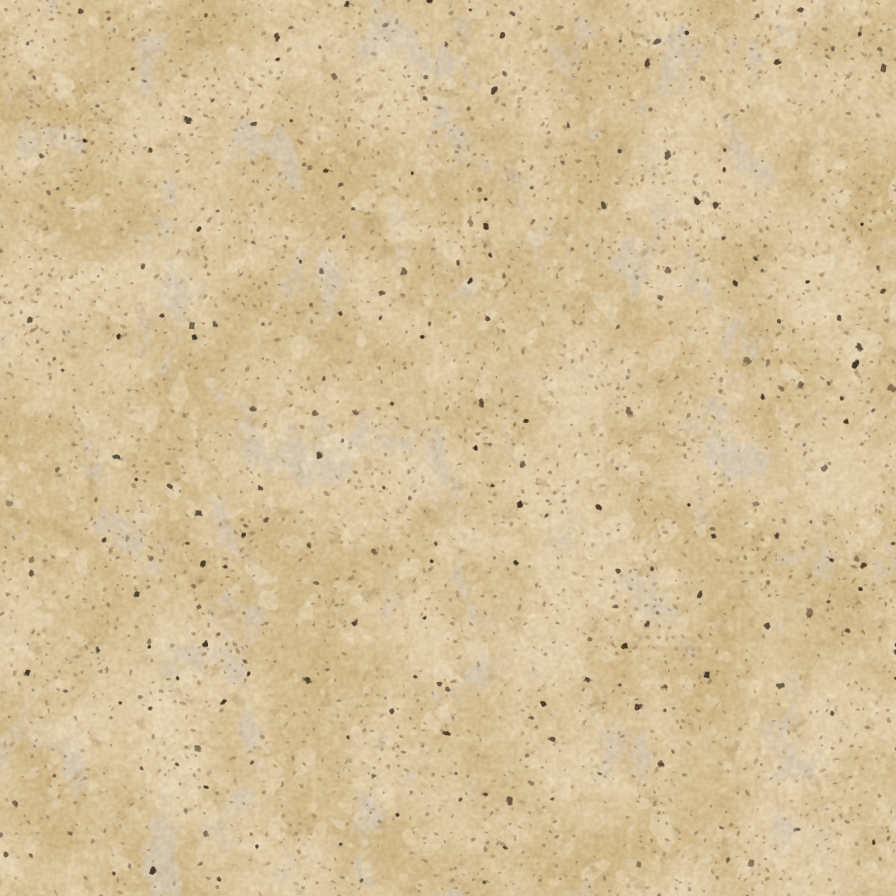
Write a three.js fragment shader that draws this texture.

```glsl
varying vec2 vUv;

#define PATCH_SCALE 7.0
#define PATCH_ROUGHNESS 0.62
#define CLOUD_SCALE 13.0
#define FLAKE_CELLS 24.0
#define CHIP_CELLS 48.0
#define SPECK_CELLS 95.0
#define PIT_CELLS 32.0
#define EDGE 0.0011
#define GRIT 0.055

const vec3 GOLD = vec3(0.815, 0.718, 0.535);
const vec3 CREAM = vec3(0.880, 0.803, 0.664);
const vec3 GREY = vec3(0.825, 0.775, 0.695);
const vec3 PALE = vec3(0.905, 0.845, 0.725);
const vec3 OCHRE = vec3(0.740, 0.635, 0.460);
const vec3 BROWN = vec3(0.500, 0.400, 0.275);
const vec3 PIT = vec3(0.200, 0.150, 0.100);

vec2 hash2(vec2 p) {
  vec3 q = fract(p.xyx * vec3(0.1031, 0.1030, 0.0973));
  q += dot(q, q.yzx + 33.33);
  return fract((q.xx + q.yz) * q.zy);
}

vec2 gradientAt(vec2 cell) {
  float angle = 6.28318 * hash2(cell).x;
  return vec2(cos(angle), sin(angle));
}

float gradientNoise(vec2 p) {
  vec2 i = floor(p);
  vec2 f = p - i;
  vec2 u = f * f * f * (f * (f * 6.0 - 15.0) + 10.0);
  vec2 e = vec2(1.0, 0.0);
  float low = mix(dot(gradientAt(i), f), dot(gradientAt(i + e), f - e), u.x);
  float high = mix(dot(gradientAt(i + e.yx), f - e.yx), dot(gradientAt(i + 1.0), f - 1.0), u.x);
  return mix(low, high, u.y);
}

float fbm(vec2 p) {
  float sum = 0.0;
  float gain = 1.0;
  for (int i = 0; i < 5; i++) {
    sum += gain * gradientNoise(p);
    p = mat2(1.6, 1.2, -1.2, 1.6) * p + 19.7;
    gain *= PATCH_ROUGHNESS;
  }
  return sum;
}

// Scattered ragged ellipses; radius is in canvas units, share is the part of cells filled
float grains(vec2 uv, float cells, float share, float radius, float stretch, float seed) {
  vec2 p = uv * cells;
  vec2 home = floor(p);
  float ragged = 1.0 + 0.7 * gradientNoise(uv * 0.9 / radius + seed);
  float cover = 0.0;
  for (int y = -1; y <= 1; y++) {
    for (int x = -1; x <= 1; x++) {
      vec2 cell = home + vec2(float(x), float(y));
      vec2 place = hash2(cell + seed);
      vec2 kind = hash2(cell + seed + 57.0);
      vec2 shape = hash2(cell + seed + 113.0);
      float angle = 3.14159 * shape.x;
      vec2 d = (p - cell - place) / cells;
      d = mat2(cos(angle), -sin(angle), sin(angle), cos(angle)) * d;
      d.x /= mix(1.0, stretch, shape.y);
      float size = radius * mix(0.45, 1.0, kind.y * kind.y) * ragged;
      float inside = smoothstep(EDGE, -EDGE, length(d) - size);
      cover = max(cover, inside * step(kind.x, share) * mix(0.45, 1.0, place.y));
    }
  }
  return cover;
}

void main() {
  vec2 uv = vUv;

  // Gold and cream mottling
  float patches = fbm(uv * PATCH_SCALE + 3.1) + 0.35 * gradientNoise(uv * 3.0 + 40.0);
  vec3 color = mix(GOLD, CREAM, smoothstep(-0.62, 0.62, patches));

  // Greyish clouds, slightly taller than wide
  float clouds = fbm(uv * vec2(CLOUD_SCALE, CLOUD_SCALE * 0.7) + 71.0);
  color = mix(color, GREY, 0.75 * smoothstep(0.22, 0.62, clouds));

  // Pale shell flakes and small chips
  color = mix(color, PALE, 0.60 * grains(uv, FLAKE_CELLS, 0.38, 0.013, 2.0, 11.0));
  color = mix(color, PALE, 0.50 * grains(uv, CHIP_CELLS, 0.35, 0.006, 2.2, 29.0));

  // Ochre smudges
  float smudge = fbm(uv * 34.0 + 130.0);
  color = mix(color, OCHRE, 0.60 * smoothstep(0.28, 0.85, smudge));

  // Fine grit
  float grit = gradientNoise(uv * 190.0) + 0.7 * gradientNoise(uv * 95.0 + 8.0);
  color += GRIT * grit * vec3(0.85, 0.95, 1.0);

  // Clustered brown specks, then sparse dark pits
  float cluster = smoothstep(-0.45, 0.55, fbm(uv * 10.0 + 210.0));
  float specks = grains(uv, SPECK_CELLS, 0.12 + 0.45 * cluster, 0.0021, 1.9, 47.0);
  color = mix(color, BROWN, 0.62 * specks);
  color = mix(color, PIT, 0.90 * grains(uv, PIT_CELLS, 0.30, 0.0036, 1.6, 83.0));

  gl_FragColor = vec4(clamp(color, 0.0, 1.0), 1.0);
}
```
